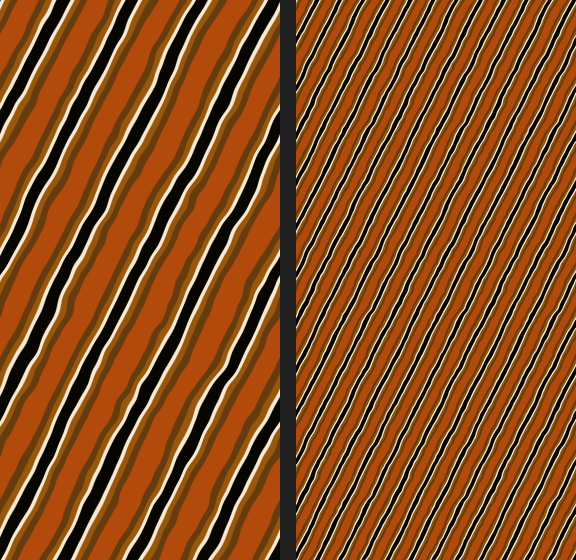
Left: one tile. Right: repeated 3 by 3.
Reproduce this pattern procedurally as a Shadertoy shader.

```glsl
// Wavering diagonal stripes: black with cream, ochre and brown borders on burnt orange.

const vec2 REPEATS = vec2(4.0, 4.0);        // stripes across and down
const float STRIPE_OFFSET = 0.90;           // position of a black centre, in periods

// Half-widths from the stripe centre, in periods
const float BLACK_EDGE = 0.092;
const float CREAM_EDGE = 0.148;
const float OCHRE_EDGE = 0.232;
const float BROWN_EDGE = 0.335;

// Wobble of the stripes
const vec2 COARSE_CELLS = vec2(7.0, 14.0);
const vec2 FINE_CELLS = vec2(16.0, 32.0);
const float COARSE_WOBBLE = 0.085;
const float FINE_WOBBLE = 0.045;
const float BORDER_WOBBLE = 0.03;

const vec3 ORANGE = vec3(0.695, 0.290, 0.040);
const vec3 BROWN = vec3(0.400, 0.235, 0.055);
const vec3 OCHRE = vec3(0.600, 0.340, 0.045);
const vec3 CREAM = vec3(0.975, 0.915, 0.825);
const vec3 BLACK = vec3(0.025, 0.018, 0.000);

float hash(vec2 p) {
    return fract(sin(dot(p, vec2(127.1, 311.7))) * 43758.5453);
}

// Value noise from -0.5 to 0.5 that wraps over the unit square
float wrapNoise(vec2 uv, vec2 cells, float seed) {
    vec2 p = uv * cells;
    vec2 i = floor(p);
    vec2 f = fract(p);
    f = f * f * (3.0 - 2.0 * f);
    vec2 a = mod(i, cells) + seed;
    vec2 b = mod(i + 1.0, cells) + seed;
    float low = mix(hash(a), hash(vec2(b.x, a.y)), f.x);
    float high = mix(hash(vec2(a.x, b.y)), hash(b), f.x);
    return mix(low, high, f.y) - 0.5;
}

// Coverage of the band within a distance of the stripe centre
float band(float dist, float edge, float blur) {
    return 1.0 - smoothstep(edge - blur, edge + blur, dist);
}

void mainImage(out vec4 fragColor, in vec2 fragCoord) {
    vec2 uv = fragCoord / iResolution.xy;

    // Diagonal phase, bent by two scales of noise
    float phase = REPEATS.x * uv.x - REPEATS.y * uv.y - STRIPE_OFFSET;
    phase += COARSE_WOBBLE * wrapNoise(uv, COARSE_CELLS, 3.0);
    phase += FINE_WOBBLE * wrapNoise(uv, FINE_CELLS, 57.0);

    float dist = abs(fract(phase + 0.5) - 0.5);
    float blur = 0.75 * length(REPEATS / iResolution.xy);

    // The outer bands waver on their own
    float outer = dist + BORDER_WOBBLE * wrapNoise(uv, FINE_CELLS, 101.0);

    // Layers from the ground up to the black core
    vec3 color = ORANGE;
    color = mix(color, BROWN, band(outer, BROWN_EDGE, blur));
    color = mix(color, OCHRE, band(outer, OCHRE_EDGE, blur));
    color = mix(color, CREAM, band(dist, CREAM_EDGE, blur));
    color = mix(color, BLACK, band(dist, BLACK_EDGE, blur));

    fragColor = vec4(color, 1.0);
}
```
